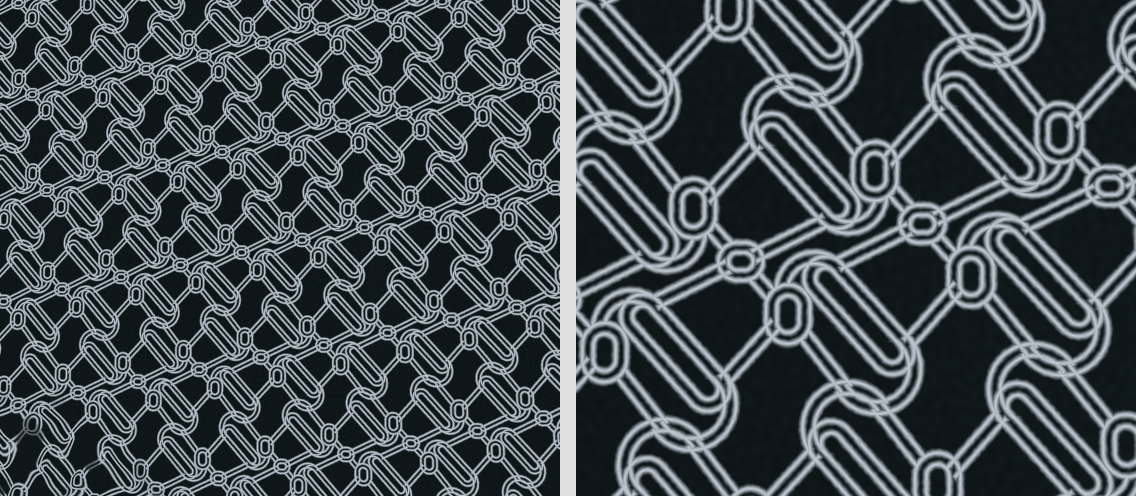
Left, the full canvas; right, a detail of the centre.
Write a WebGL 1 fragment shader that draws this pattern.

```glsl
precision highp float;
uniform vec2 u_resolution;

#define UNITS 1152.0          // motif units across the canvas width
#define PERIOD 250.5          // repeat length along a chain
#define ROW 111.0             // distance between chains
#define SHIFT 65.5            // slide of each chain against the last
#define GAP 4.0               // half distance between paired lines
#define LINE 1.9              // half width of a line
#define TILT vec2(0.077, -0.10)
#define ORIGIN vec2(0.040, 0.0145)
#define GROUND vec3(0.058, 0.087, 0.098)
#define THREAD vec3(0.77, 0.80, 0.84)

vec2 gradientAt(vec2 cell) {
  float a = 6.2832 * fract(sin(dot(cell, vec2(127.1, 311.7))) * 4375.85);
  return vec2(cos(a), sin(a));
}

float gradientNoise(vec2 p) {
  vec2 i = floor(p), f = fract(p);
  vec2 w = f * f * f * (f * (f * 6.0 - 15.0) + 10.0);
  vec2 e = vec2(1.0, 0.0);
  float low = mix(dot(gradientAt(i), f),
                  dot(gradientAt(i + e), f - e), w.x);
  float high = mix(dot(gradientAt(i + e.yx), f - e.yx),
                   dot(gradientAt(i + 1.0), f - 1.0), w.x);
  return mix(low, high, w.y);
}

// Two parallel lines around a centre line
float pair(float d, float gap) {
  return abs(abs(d) - gap);
}

float straightPair(vec2 p, vec2 a, vec2 b) {
  vec2 axis = normalize(b - a);
  vec2 q = p - 0.5 * (a + b);
  float along = abs(dot(q, axis)) - 0.5 * length(b - a);
  float across = dot(q, vec2(-axis.y, axis.x));
  return max(pair(across, GAP), along);
}

float stadium(vec2 p, vec2 axis, float halfLength, float radius) {
  vec2 q = vec2(dot(p, axis), dot(p, vec2(-axis.y, axis.x)));
  q.x -= clamp(q.x, -halfLength, halfLength);
  return length(q) - radius;
}

// Half of the point-symmetric motif, centred on the wide link
float halfMotif(vec2 p) {
  // Upright knot and small knot
  float knot = stadium(p - vec2(-76.0, 0.0), vec2(0.741, -0.671), 5.0, 11.5);
  float bead = stadium(p - vec2(-0.5 * PERIOD, 0.0), vec2(0.671, 0.741), 2.5, 9.5);
  float d = min(pair(knot, 3.8), pair(bead, 3.5));

  // Long clip and the hooks at its two ends
  d = min(d, pair(stadium(p - vec2(-43.0, 36.0), vec2(1.0, 0.0), 34.0, 11.0), GAP));
  float hook = pair(length(p - vec2(-9.0, 20.5)) - 27.0, GAP);
  d = min(d, max(hook, -13.0 - p.x));
  float turn = pair(length(p - vec2(-76.0, 24.5)) - 22.5, GAP);
  d = min(d, max(turn, max(p.x + 76.0, 4.0 - knot)));

  // Chain between the knots
  float chain = min(straightPair(p, vec2(-125.0, 0.0), vec2(-76.0, 0.0)),
                    straightPair(p, vec2(-76.0, 0.0), vec2(-12.0, -4.0)));
  d = min(d, max(chain, max(4.0 - knot, 4.0 - bead)));

  // Cross ties to the next chain
  d = min(d, straightPair(p, vec2(-6.0, 49.0), vec2(-11.0, 99.0)));
  d = min(d, straightPair(p, vec2(-78.0, 50.0), vec2(-63.5, 101.0)));
  return d;
}

float chainwork(vec2 p) {
  float d = 1000.0;
  float nearest = floor(p.y / ROW + 0.5);
  for (int k = -1; k <= 1; k++) {
    float row = nearest + float(k);
    vec2 q = p - row * vec2(SHIFT, ROW);
    q.x = mod(q.x, PERIOD) - 0.5 * PERIOD;
    d = min(d, min(halfMotif(q), halfMotif(-q)));
  }
  return d;
}

void main() {
  vec2 p = (gl_FragCoord.xy - 0.5 * u_resolution) / u_resolution.x;

  // Crumpled cloth in the lower left corner
  float crumple = 1.0 - smoothstep(0.03, 0.22, length((p - vec2(-0.45, -0.41)) * vec2(0.75, 1.2)));
  vec2 fold = vec2(gradientNoise(p * 24.0), gradientNoise(p * 24.0 + 41.0));

  // Slight perspective and slack, then axes along and across the chains
  vec2 cloth = p / (1.0 + dot(p, TILT)) - ORIGIN;
  cloth += 0.014 * crumple * fold;
  cloth += 0.0015 * vec2(gradientNoise(p * 7.0), gradientNoise(p * 7.0 + 19.0));
  vec2 q = UNITS * vec2(dot(cloth, vec2(0.671, -0.741)),
                        dot(cloth, vec2(0.741, 0.671)));

  // Knitted edge
  float stitch = gradientNoise(p * 290.0);
  float d = chainwork(q) + 0.8 * stitch;
  float soft = max(2.0, 0.75 * UNITS / u_resolution.x);
  float line = 1.0 - smoothstep(LINE - soft, LINE + soft, d);

  // Worn thread and uneven light
  float worn = crumple * smoothstep(0.12, 0.32, gradientNoise(p * 19.0 + 7.0));
  line *= (1.0 - 0.7 * worn) * (0.96 + 0.18 * stitch);
  float light = 1.0 + 0.06 * gradientNoise(p * 4.0) + 0.2 * gradientNoise(p * 180.0);
  vec3 color = mix(GROUND * light, THREAD, clamp(line, 0.0, 1.0));
  gl_FragColor = vec4(color, 1.0);
}
```
